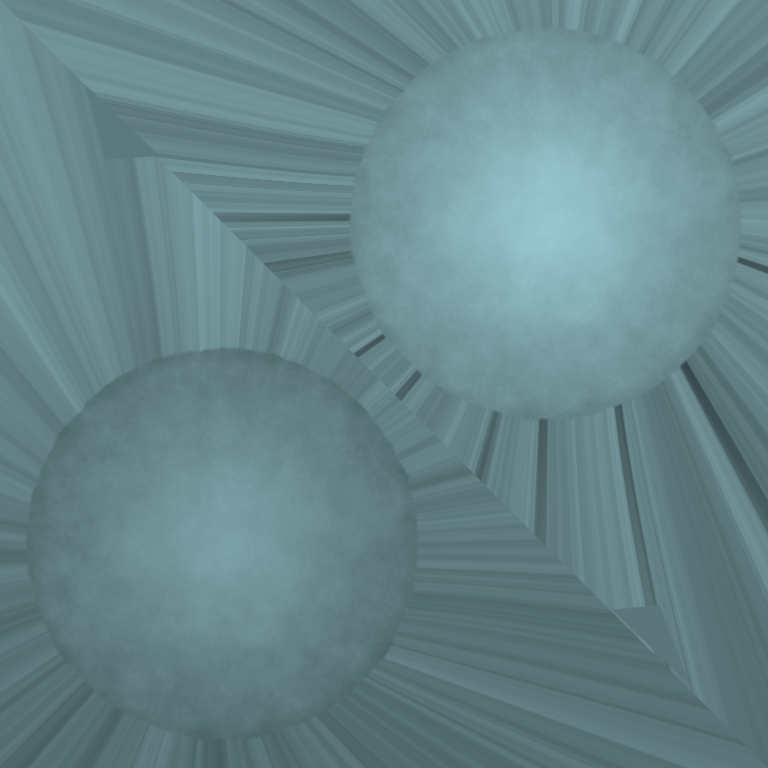
Give the GLSL for this background, as a Shadertoy shader.

```glsl
const float TAU = 6.2831853;
const float RADIUS = 0.255;
const vec3 TEAL = vec3(0.39, 0.51, 0.53);
const vec2 UPPER_CENTER = vec2(0.711, 0.709);
const vec2 LOWER_CENTER = vec2(0.290, 0.292);
// Source angles of the deep shadow rays, measured from the seam
const float SHADOW_RAYS[7] = float[7](-0.817, -0.179, 0.081, 0.771, 1.162, 1.56, 2.169);

float hash(vec2 p) {
    vec3 q = fract(vec3(p.xyx) * 0.1031);
    q += dot(q, q.yzx + 33.33);
    return fract((q.x + q.y) * q.z);
}

float valueNoise(vec2 p) {
    vec2 i = floor(p), f = fract(p);
    f = f * f * (3.0 - 2.0 * f);
    return mix(mix(hash(i), hash(i + vec2(1, 0)), f.x),
               mix(hash(i + vec2(0, 1)), hash(i + vec2(1, 1)), f.x), f.y);
}

float fbm(vec2 p) {
    float sum = 0.0, gain = 0.5;
    for (int i = 0; i < 5; i++) {
        sum += gain * valueNoise(p);
        p = mat2(1.6, 1.2, -1.2, 1.6) * p + 7.3;
        gain *= 0.62;
    }
    return sum;
}

// Random flat bands around a full turn, with softened borders
float bands(float angle, float count, float soft, float seed) {
    float x = (angle / TAU + 0.5) * count;
    float cell = floor(x);
    float width = clamp(soft * count / TAU, 0.001, 1.0);
    float here = hash(vec2(mod(cell, count), seed));
    float next = hash(vec2(mod(cell + 1.0, count), seed));
    return mix(here, next, smoothstep(1.0 - width, 1.0, fract(x))) - 0.5;
}

// Angle at which a straight ray through offset d leaves the disc
float sourceAngle(vec2 d, vec2 facing) {
    float phi = atan(dot(d, vec2(-facing.y, facing.x)), dot(d, facing));
    float a = abs(phi);
    float lean = 0.27 * smoothstep(0.7, 1.2, a) * (1.0 - smoothstep(1.7, 2.7, a));
    return phi + sign(phi) * lean * max(0.0, 1.0 - RADIUS / length(d));
}

float shadowRays(float angle, float reach, float soft) {
    float shade = 0.0;
    for (int i = 0; i < 7; i++) {
        float width = mix(0.012, 0.024, hash(vec2(float(i), 4.0)));
        float off = abs(angle - SHADOW_RAYS[i]);
        shade = max(shade, 1.0 - smoothstep(width - soft, width + soft, off));
    }
    return shade * exp(-3.0 * reach);
}

float fanValue(vec2 d, vec2 facing, float px, float seed, float shadow) {
    float r = max(length(d), 0.05);
    float reach = max(r - RADIUS, 0.0);
    float soft = 1.5 * px / r;
    float angle = sourceAngle(d, facing);
    float v = 0.10 * bands(angle, 31.0, soft, seed)
            + 0.14 * bands(angle, 83.0, soft, seed + 3.0)
            + 0.10 * bands(angle, 67.0, 0.09, seed + 5.0)
            + 0.11 * bands(angle, 191.0, soft, seed + 8.0)
            + 0.08 * bands(angle, 430.0, soft, seed + 13.0);
    float dark = max(0.0, bands(angle, 151.0, soft, seed + 21.0) - 0.38);
    v -= (0.6 + 0.7 * shadow) * dark;
    return v - 0.36 * shadow * shadowRays(angle, reach, soft);
}

// Mottled sphere: x is brightness, y is coverage
vec2 discValue(vec2 d, float core, float rim, float px) {
    float r = length(d);
    float q = r / RADIUS;
    float grain = fbm(d * 34.0 + 40.0) - 0.55;
    float fine = valueNoise(d * 260.0 + 90.0) - 0.5;
    float light = mix(rim, core, exp(-2.2 * q * q));
    light += (0.16 * grain + 0.035 * fine) * (0.5 + 0.5 * q) + 0.12 * d.y;
    light -= 0.06 * smoothstep(0.9, 1.0, q);
    float edge = r - RADIUS + 0.008 * grain;
    return vec2(light, 1.0 - smoothstep(-px - 0.0015, px + 0.0015, edge));
}

float edgeSide(vec2 p, vec2 a, vec2 b) {
    vec2 e = normalize(b - a);
    return e.x * (p.y - a.y) - e.y * (p.x - a.x);
}

// Corners run counterclockwise
float triangle(vec2 p, vec2 a, vec2 b, vec2 c, float px) {
    float inside = min(edgeSide(p, a, b), min(edgeSide(p, b, c), edgeSide(p, c, a)));
    return smoothstep(-px, px, inside);
}

void mainImage(out vec4 fragColor, in vec2 fragCoord) {
    vec2 uv = fragCoord / iResolution.xy;
    float px = 1.0 / iResolution.y;
    vec2 facing = vec2(-0.70711);
    vec2 upper = uv - UPPER_CENTER, lower = uv - LOWER_CENTER;

    // Two ray fans meeting along the diagonal
    float upperFan = 0.93 + 0.12 * uv.y + fanValue(upper, facing, px, 2.0, 1.0);
    float lowerFan = 0.84 + 0.24 * smoothstep(0.0, 0.8, uv.y)
                   + 0.7 * fanValue(lower, -facing, px, 57.0, 0.0);
    float seam = smoothstep(-px, px, (uv.x + uv.y - 1.0) * 0.7071);
    float value = mix(lowerFan, upperFan, seam);

    // Flat facets at both ends of the seam
    value = mix(value, 0.93, triangle(uv, vec2(0.111, 0.889), vec2(0.137, 0.792), vec2(0.208, 0.797), px));
    value = mix(value, 0.91, triangle(uv, vec2(0.797, 0.206), vec2(0.898, 0.108), vec2(0.859, 0.212), px));

    // Glowing discs
    vec2 bright = discValue(upper, 1.50, 1.04, px);
    vec2 dim = discValue(lower, 1.20, 0.86, px);
    value = mix(value, bright.x, bright.y);
    value = mix(value, dim.x, dim.y);
    fragColor = vec4(clamp(TEAL * value, 0.0, 1.0), 1.0);
}
```
